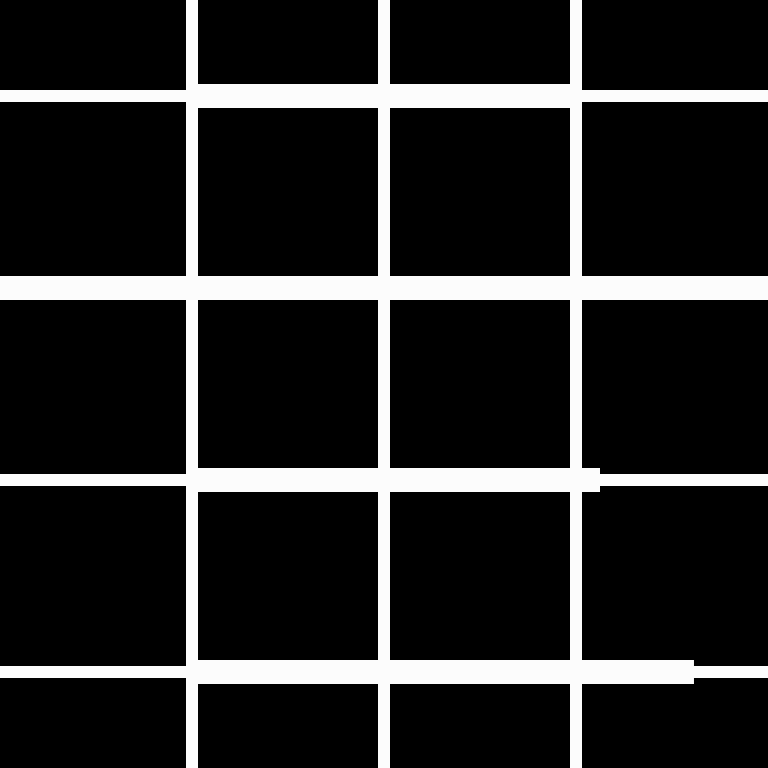
This pattern is drawn by a WebGL 1 fragment shader. Its source:

```glsl
precision highp float;
// White grid on black: even vertical bars, horizontal bars that thicken over part of their length.

uniform vec2 u_resolution;

const vec3 GROUND = vec3(0.0);
const vec3 LINE = vec3(0.99);
const float CELLS = 4.0;              // cells across and down
const float THIN_HALF = 0.0078125;    // half width of a thin bar
const float THICK_HALF = 0.015625;    // half width of a thickened bar
const float THICK_START = 0.2421875;  // left end of the thick stretch
// Right end of the thick stretch, rows counted from the bottom
const vec4 THICK_END = vec4(0.9036, 0.78125, 1.1, 0.7578);
const float FULL_ROW = 2.0;           // row that is thick from edge to edge

// Left and right ends of the thick stretch in a row
vec2 thickSpan(float row) {
  float end = row < 0.5 ? THICK_END.x
            : row < 1.5 ? THICK_END.y
            : row < 2.5 ? THICK_END.z : THICK_END.w;
  float start = abs(row - FULL_ROW) < 0.5 ? -0.1 : THICK_START;
  return vec2(start, end);
}

// Signed distance to the inner vertical bars, none on the canvas border
float verticalBars(float x) {
  float column = clamp(floor(x * CELLS + 0.5), 1.0, CELLS - 1.0);
  return abs(x - column / CELLS) - THIN_HALF;
}

// Signed distance to the horizontal bars, one through the middle of each row
float horizontalBars(vec2 p) {
  float row = clamp(floor(p.y * CELLS), 0.0, CELLS - 1.0);
  float offset = abs(p.y - (row + 0.5) / CELLS);
  vec2 span = thickSpan(row);
  float outside = max(span.x - p.x, p.x - span.y);
  float thick = max(offset - THICK_HALF, outside);
  return min(offset - THIN_HALF, thick);
}

void main() {
  vec2 p = gl_FragCoord.xy / u_resolution;
  float pixel = 1.0 / min(u_resolution.x, u_resolution.y);

  float dist = min(verticalBars(p.x), horizontalBars(p));
  float coverage = clamp(0.5 - dist / pixel, 0.0, 1.0);

  gl_FragColor = vec4(mix(GROUND, LINE, coverage), 1.0);
}
```
